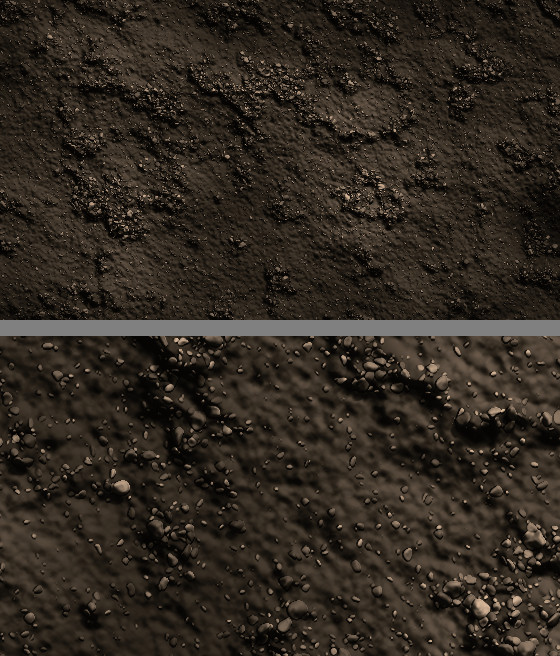
Top: the whole. Bottom: its middle third, enlarged.
This texture is drawn by a WebGL 1 fragment shader. Its source:

```glsl
precision highp float;
// Dark, rough soil strewn with ragged clumps of small stones, lit low from
// the upper right. A height field of cellular noise and scattered domes is
// shaded by its slope, with cast shadows, dark gaps and paler stones.
uniform vec2 u_resolution;

const vec3 LIGHT = vec3(0.36, 0.67, 0.65);
const vec3 DARK_HUE = vec3(1.0, 0.82, 0.60);
const vec3 PALE_HUE = vec3(1.0, 0.85, 0.71);
const float SOIL_TONE = 0.178;
const float STONE_TONE = 0.27;      // extra brightness of the palest stones
const float CLUMP_SCALE = 11.5;     // clumps per canvas height
const float CLUMP_HEIGHT = 0.014;
const float RELIEF_HEIGHT = 0.020;
const float CRUMB_HEIGHT = 0.0034;
const float STONE_SCALE = 40.0;     // cells of the largest stones
const float STONE_WARP = 0.003;     // raggedness of stone outlines
const float SLOPE_STEP = 0.0018;
const float SHADOW_REACH = 0.012;
const float SHADOW_DEPTH = 0.68;
const float GAP_DEPTH = 0.36;       // darkness between stones in a clump
const float VIGNETTE = 0.20;

vec3 hash3(vec2 p) {
  vec3 q = fract(p.xyx * vec3(0.1031, 0.1030, 0.0973));
  q += dot(q, q.yxz + 33.33);
  return fract((q.xxy + q.yzz) * q.zyx);
}

// Smooth cellular noise: soft bumps and dents around jittered points.
float bumps(vec2 p) {
  vec2 cell = floor(p);
  float sum = 0.0;
  for (int j = -1; j <= 1; j++) {
    for (int i = -1; i <= 1; i++) {
      vec2 id = cell + vec2(float(i), float(j));
      vec3 rnd = hash3(id + 71.0);
      vec2 d = p - id - rnd.xy;
      float w = max(1.0 - dot(d, d), 0.0);
      sum += w * w * (2.0 * rnd.z - 1.0);
    }
  }
  return sum;
}

// Scattered tilted domes: x is the height, y the tint of the topmost stone.
vec2 stones(vec2 p, float scale, float density) {
  vec2 q = p * scale;
  vec2 cell = floor(q);
  vec2 top = vec2(0.0);
  for (int j = -1; j <= 1; j++) {
    for (int i = -1; i <= 1; i++) {
      vec2 id = cell + vec2(float(i), float(j));
      vec3 rnd = hash3(id + scale * 3.0);
      vec2 d = q - id - 0.15 - 0.7 * rnd.xy;
      float angle = 40.0 * rnd.x;
      vec2 axis = vec2(cos(angle), sin(angle));
      float tilt = 1.0 + 1.2 * dot(d, axis);
      d += axis * dot(d, axis) * 0.4 * rnd.y;
      float size = mix(0.24, 0.44, fract(rnd.y * 17.0));
      float radius = size * smoothstep(rnd.z, rnd.z + 0.15, density);
      float dome = 1.0 - dot(d, d) / (radius * radius + 0.0001);
      float h = 0.75 * radius * tilt * sqrt(max(dome, 0.0)) / scale;
      if (h > top.x) top = vec2(h, fract(rnd.z * 57.0));
    }
  }
  return top;
}

vec2 higher(vec2 a, vec2 b) {
  return a.x > b.x ? a : b;
}

// Draws features out a little along a diagonal falling to the right.
vec2 slant(vec2 p) {
  return vec2(0.8 * p.x - 0.6 * p.y, 1.25 * (0.6 * p.x + 0.8 * p.y));
}

// Soil surface: x is the height, y the stone tint, z the gaps in clumps.
vec3 surface(vec2 p) {
  vec2 s = slant(p);
  float lumps = bumps(p * 44.0);
  float clump = smoothstep(-0.08, 0.92, bumps(s * CLUMP_SCALE * 0.9)
    + 0.55 * bumps(p * CLUMP_SCALE * 2.1 + 9.0) + 0.28 * lumps);
  float crumbs = bumps(s * 78.0) + 0.42 * bumps(p * 155.0);
  float soil = RELIEF_HEIGHT * bumps(p * 6.0 + 20.0)
    + 0.005 * bumps(s * 18.0 + 40.0)
    + clump * (CLUMP_HEIGHT + 0.004 * lumps)
    + CRUMB_HEIGHT * crumbs * (0.70 + 0.80 * clump);

  vec2 q = p + STONE_WARP * vec2(bumps(p * 85.0), bumps(p * 85.0 + 30.0));
  vec2 stone = stones(q, STONE_SCALE, 0.07 + 0.52 * clump);
  stone = higher(stone, stones(q, STONE_SCALE * 1.9, 0.15 + 0.58 * clump));
  stone = higher(stone, stones(q, STONE_SCALE * 3.4, 0.22 + 0.53 * clump));
  float cover = smoothstep(0.0, 0.0018, stone.x);
  return vec3(soil + stone.x, cover * (0.15 + 0.85 * stone.y), clump * (1.0 - cover));
}

void main() {
  vec2 p = gl_FragCoord.xy / u_resolution.y;
  vec3 light = normalize(LIGHT);

  // Slope shading, relative to flat ground
  vec3 here = surface(p);
  float right = surface(p + vec2(SLOPE_STEP, 0.0)).x;
  float above = surface(p + vec2(0.0, SLOPE_STEP)).x;
  vec2 slope = (vec2(right, above) - here.x) / SLOPE_STEP;
  float diffuse = max(dot(normalize(vec3(-slope, 1.0)), light), 0.0) / light.z;

  // Shadow cast by higher ground towards the light
  float blocker = surface(p + normalize(light.xy) * SHADOW_REACH).x;
  float shadow = smoothstep(0.001, 0.011, blocker - here.x);

  // Tone, then hue
  float patches = 0.37 * bumps(p * 2.0 + 5.0) + 0.32 * bumps(p * 6.0 + 20.0);
  float tone = SOIL_TONE * (1.0 + patches) + STONE_TONE * here.y * here.y;
  tone *= 0.12 + 0.88 * pow(diffuse, 1.2);
  tone *= (1.0 - SHADOW_DEPTH * shadow) * (1.0 - GAP_DEPTH * here.z);
  vec2 centred = 2.0 * gl_FragCoord.xy / u_resolution - 1.0;
  tone *= 1.08 - VIGNETTE * dot(centred, centred);
  tone = max(tone, 0.0) + 0.012;
  gl_FragColor = vec4(tone * mix(DARK_HUE, PALE_HUE, smoothstep(0.07, 0.40, tone)), 1.0);
}
```
